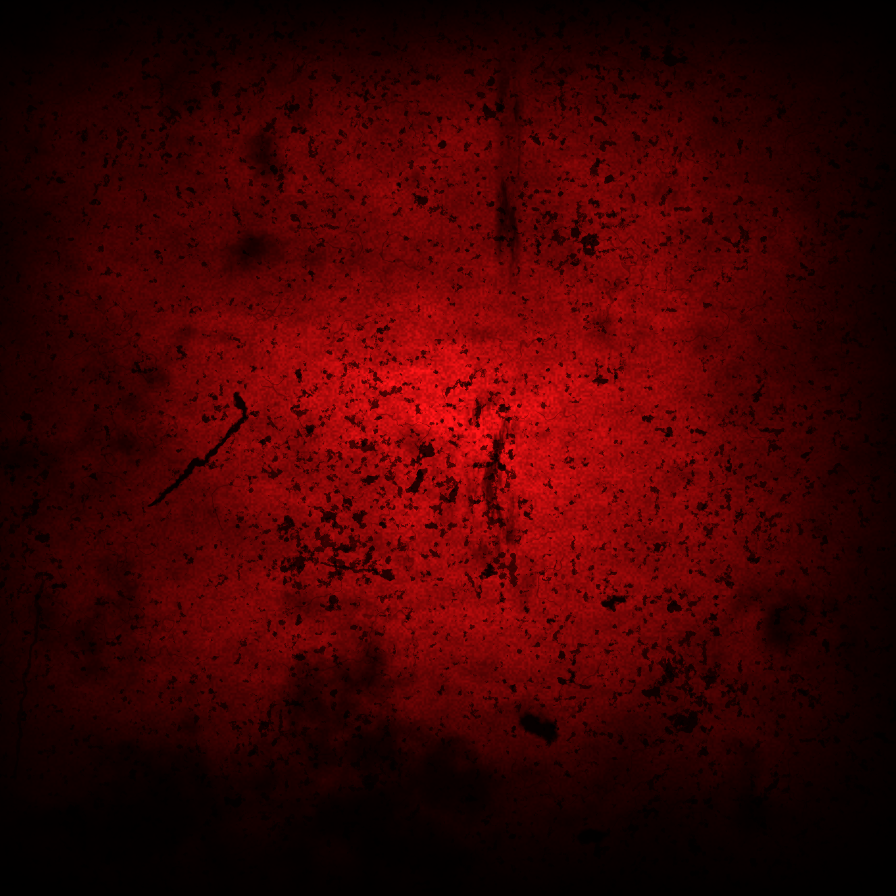
Write a three.js fragment shader that draws this texture.

```glsl
varying vec2 vUv;

float hash(vec2 p) {
  vec3 q = fract(p.xyx * 0.1031);
  q += dot(q, q.yzx + 33.33);
  return fract((q.x + q.y) * q.z);
}

float noise(vec2 p) {
  vec2 i = floor(p);
  vec2 f = fract(p);
  f = f * f * (3.0 - 2.0 * f);
  return mix(mix(hash(i), hash(i + vec2(1.0, 0.0)), f.x),
             mix(hash(i + vec2(0.0, 1.0)), hash(i + 1.0), f.x), f.y);
}

float fbm(vec2 p) {
  float sum = 0.0;
  float amp = 0.516;
  for (int i = 0; i < 5; i++) {
    sum += amp * noise(p);
    p = mat2(0.8, 0.6, -0.6, 0.8) * p * 2.03 + 17.3;
    amp *= 0.5;
  }
  return sum;
}

float blob(vec2 p, vec2 centre, vec2 radius) {
  vec2 d = (p - centre) / radius;
  return exp(-dot(d, d));
}

float segment(vec2 p, vec2 a, vec2 b) {
  vec2 ab = b - a;
  return length(p - a - ab * clamp(dot(p - a, ab) / dot(ab, ab), 0.0, 1.0));
}

float stroke(float dist, float width) {
  return 1.0 - smoothstep(width * 0.5, width * 1.5, dist);
}

float window(float x, float lo, float hi, float soft) {
  return smoothstep(lo - soft, lo + soft, x) * (1.0 - smoothstep(hi - soft, hi + soft, x));
}

// Central light with darkened borders
float lighting(vec2 p) {
  float glow = 0.82 * exp(-pow(length(p - vec2(0.51, 0.53)) / 0.41, 1.3));
  float sides = smoothstep(-0.16, 0.18, p.x) * smoothstep(-0.1, 0.2, 1.0 - p.x);
  return glow * sides * smoothstep(-0.06, 0.32, p.y) * smoothstep(-0.05, 0.18, 1.0 - p.y);
}

// Broad soft soot
float soot(vec2 p) {
  float s = 0.85 * blob(p, vec2(0.29, 0.72), vec2(0.032));
  s += 0.5 * blob(p, vec2(0.32, 0.81), vec2(0.05, 0.04));
  s += 0.5 * blob(p, vec2(0.13, 0.53), vec2(0.05));
  s += 0.6 * blob(p, vec2(0.04, 0.48), vec2(0.05, 0.04));
  s += 0.5 * blob(p, vec2(0.11, 0.29), vec2(0.06));
  s += 0.55 * blob(p, vec2(0.40, 0.21), vec2(0.12, 0.10));
  s += 0.7 * blob(p, vec2(0.46, 0.09), vec2(0.13, 0.09));
  s += 0.8 * blob(p, vec2(0.17, 0.09), vec2(0.13, 0.08));
  s += 0.6 * blob(p, vec2(0.90, 0.30), vec2(0.10, 0.06));
  s += 0.5 * blob(p, vec2(0.84, 0.10), vec2(0.08, 0.05));
  s += 0.4 * blob(p, vec2(0.15, 0.93), vec2(0.16, 0.05));
  return smoothstep(0.1, 1.05, s + 1.5 * (fbm(p * 24.0) - 0.5));
}

// Density of flaked paint
float wear(vec2 p) {
  float w = 0.5 * smoothstep(0.4, 0.7, fbm(p * 6.0 + 31.0));
  w += 0.8 * blob(p, vec2(0.82, 0.74), vec2(0.08, 0.035));
  w += 0.7 * blob(p, vec2(0.64, 0.73), vec2(0.05, 0.035));
  w += 0.7 * blob(p, vec2(0.96, 0.76), vec2(0.025, 0.04));
  w += 0.7 * blob(p, vec2(0.37, 0.38), vec2(0.09, 0.035));
  w += 0.4 * blob(p, vec2(0.45, 0.45), vec2(0.10, 0.06));
  w += 0.7 * blob(p, vec2(0.76, 0.24), vec2(0.03, 0.05));
  w += 0.8 * blob(p, vec2(0.56, 0.36), vec2(0.03, 0.025));
  w += 0.8 * window(p.x, 0.545, 0.575, 0.008) * window(p.y, 0.36, 0.52, 0.03);
  return w;
}

// Vertical worn seam, faint above and streaked below
float seam(vec2 p) {
  float streaks = smoothstep(0.42, 0.68, fbm(vec2(p.x * 110.0, p.y * 32.0)));
  float upper = window(p.x, 0.555, 0.58, 0.006) * window(p.y, 0.70, 0.92, 0.05);
  float lower = window(p.x, 0.525, 0.575, 0.01) * window(p.y, 0.38, 0.55, 0.03);
  return upper * (0.22 + 0.45 * streaks) + 0.6 * lower * streaks;
}

// Solid gouges and hairlines
float scratches(vec2 p) {
  vec2 q = p + 0.016 * (vec2(fbm(p * 70.0), fbm(p * 70.0 + 70.0)) - 0.5);
  float s = stroke(segment(q, vec2(0.17, 0.435), vec2(0.273, 0.531)), 0.0028);
  s = max(s, stroke(segment(q, vec2(0.273, 0.531), vec2(0.266, 0.56)), 0.0032));
  s = max(s, 0.6 * stroke(segment(q, vec2(0.015, 0.13), vec2(0.045, 0.35)), 0.002));
  s = max(s, 0.7 * stroke(segment(q, vec2(0.36, 0.37), vec2(0.425, 0.363)), 0.0015));
  s = max(s, stroke(segment(q, vec2(0.59, 0.193), vec2(0.615, 0.182)), 0.009));
  s = max(s, stroke(segment(q, vec2(0.65, 0.065), vec2(0.67, 0.068)), 0.006));
  return max(s, stroke(segment(q, vec2(0.678, 0.325), vec2(0.695, 0.328)), 0.004));
}

void main() {
  vec2 p = vUv;
  float red = lighting(p) * mix(0.78, 1.14, smoothstep(0.25, 0.75, fbm(p * 7.0)));
  red *= mix(0.82, 1.18, fbm(p * vec2(30.0, 70.0)));

  float worn = wear(p);
  float edge = 0.74 - 0.13 * worn;
  float specks = smoothstep(edge - 0.08, edge + 0.06, fbm(p * 150.0));
  float chips = smoothstep(edge, edge + 0.09, fbm(p * 75.0 + 5.0));
  float ridge = abs(fbm(p * 14.0 + 9.0) - 0.5);
  float cracks = (1.0 - smoothstep(0.002, 0.012, ridge)) * smoothstep(0.45, 0.65, noise(p * 23.0));

  red *= 1.0 - 0.75 * soot(p);
  red *= 1.0 - 0.62 * specks;
  red *= 1.0 - 0.75 * chips;
  red *= 1.0 - 0.25 * cracks;
  red *= 1.0 - seam(p);
  red *= 1.0 - 0.9 * scratches(p);

  // Fine grain
  red *= 0.83 + 0.34 * noise(p * 430.0);
  gl_FragColor = vec4(red, red * red * vec2(0.08, 0.09), 1.0);
}
```
